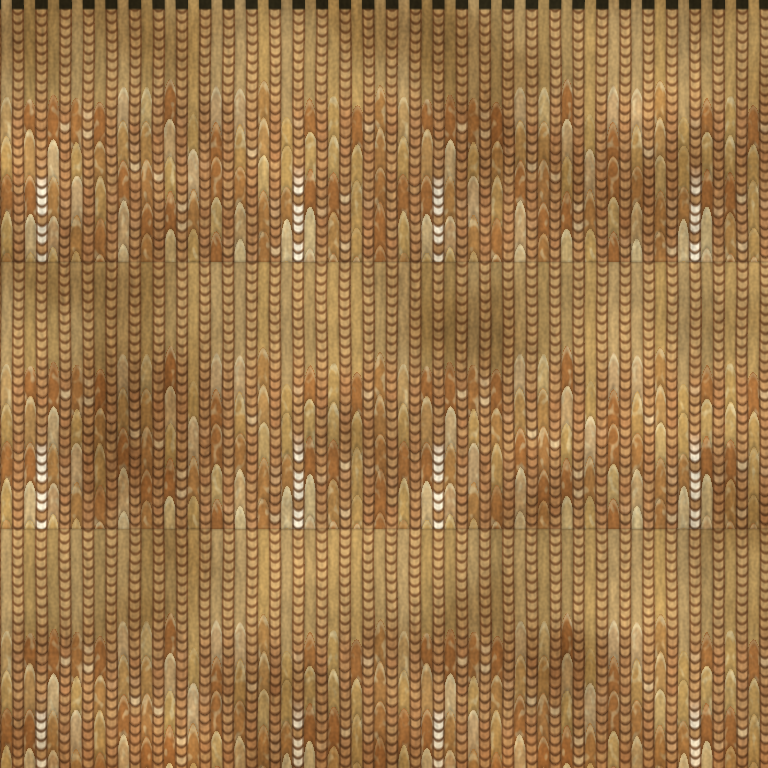
Reproduce this texture procedurally as a Shadertoy shader.

```glsl
const float COLUMNS = 32.9;       // rib and bead pairs across the canvas
const float TILE_COLUMNS = 17.0;  // pairs before the wear repeats
const float ROWS = 2.876;         // courses down the canvas
const float ROW_OFFSET = 0.019;
const float BEADS = 28.0;         // beads per course
const float SEGMENTS = 7.0;       // overlapping scales per course
const float WEAR_START = 0.30;    // where scales begin in a course
const float RIB_HALF = 0.24;
const float BEAD_HALF = 0.23;
const float FRINGE = 0.014;       // open gaps along the top edge
const vec2 BLEACHED = vec2(1.0, 12.0); // columns with whitened beads

const vec3 STRAW = vec3(0.66, 0.55, 0.37);
const vec3 OCHRE = vec3(0.67, 0.54, 0.32);
const vec3 RUST = vec3(0.59, 0.39, 0.21);
const vec3 PALE = vec3(0.79, 0.73, 0.57);
const vec3 BLEACH = vec3(0.88, 0.85, 0.76);
const vec3 BEAD_TAN = vec3(0.69, 0.56, 0.37);
const vec3 BEAD_RED = vec3(0.63, 0.44, 0.28);
const vec3 GROOVE = vec3(0.36, 0.23, 0.13);
const vec3 SHADOW = vec3(0.17, 0.15, 0.09);

float hash(vec2 p) {
    return fract(sin(dot(p, vec2(127.1, 311.7))) * 43758.55);
}

vec2 gradient(vec2 p) {
    float angle = 6.2832 * hash(p);
    return vec2(cos(angle), sin(angle));
}

float noise(vec2 p) {
    vec2 i = floor(p), f = fract(p);
    vec2 w = f * f * f * (f * (f * 6.0 - 15.0) + 10.0);
    vec2 e = vec2(1.0, 0.0);
    float low = mix(dot(gradient(i), f), dot(gradient(i + e.xy), f - e.xy), w.x);
    float high = mix(dot(gradient(i + e.yx), f - e.yx),
                     dot(gradient(i + e.xx), f - e.xx), w.x);
    return mix(low, high, w.y);
}

// Flat rib: plain straw above, overlapping domed scales below
vec3 ribColor(float q, float v, float column) {
    float tone = hash(vec2(column, 3.0));
    vec3 plain = mix(STRAW, OCHRE, tone) * (0.94 + 0.1 * hash(vec2(column, 5.0)));

    float jitter = hash(vec2(column, 7.0));
    float s = v * SEGMENTS + jitter - 0.3 * q * q;
    s += 0.35 * noise(vec2(column * 3.7, v * 6.0));
    float id = floor(s), along = fract(s);
    float h = hash(vec2(column, id + 20.0));
    float light = hash(vec2(column, id + 50.0));

    vec3 scale = mix(OCHRE, RUST, smoothstep(0.15, 0.9, h));
    scale = mix(scale, PALE, 0.6 * smoothstep(0.65, 1.0, light));
    float rim = smoothstep(0.0, 0.06, along) * (1.0 - smoothstep(0.08, 0.24, along));
    scale = mix(scale, PALE, rim * (0.15 + 0.55 * light));
    float fleck = noise(vec2(column * 5.3 + q * 0.9, v * 24.0));
    scale = mix(scale, PALE, 0.5 * smoothstep(0.1, 0.5, fleck));
    scale *= 1.0 - 0.15 * smoothstep(0.8, 1.0, along);

    float worn = step(WEAR_START, (id - jitter) / SEGMENTS);
    return mix(plain, scale, worn) * (1.02 - 0.22 * pow(abs(q), 4.0));
}

// Column of stacked cups divided by sagging dark creases
vec3 beadColor(float q, float v, float column) {
    float s = v * BEADS + hash(vec2(column, 11.0)) - 0.35 * (1.0 - q * q);
    float id = floor(s), along = fract(s);
    float h = hash(vec2(column, id + 90.0));
    float worn = smoothstep(0.3, 0.5, v);

    vec3 bead = mix(BEAD_TAN, BEAD_RED, worn * (0.3 + 0.7 * h));
    bead = mix(bead, PALE, worn * 0.7 * smoothstep(0.85, 1.0, h));
    float inBleach = 1.0 - step(0.5, min(abs(column - BLEACHED.x), abs(column - BLEACHED.y)));
    bead = mix(bead, BLEACH, 0.9 * inBleach * smoothstep(0.6, 0.75, v) * step(0.2, h));

    float body = smoothstep(0.0, 0.3, along) * (1.0 - smoothstep(0.65, 1.0, along));
    float round = 1.0 - smoothstep(0.65, 1.0, abs(q));
    vec3 crease = GROOVE * mix(1.15, 0.85, worn * hash(vec2(id, column)));
    return mix(crease, bead * 1.06, (0.2 + 0.8 * body) * (0.3 + 0.7 * round));
}

void mainImage(out vec4 fragColor, in vec2 fragCoord) {
    vec2 uv = fragCoord / iResolution.xy;
    float aa = 0.7 * COLUMNS / iResolution.x;

    // Column and course coordinates; v runs down from each seam
    float u = uv.x * COLUMNS - 0.035 + 0.06 * noise(vec2(uv.x * 16.0, uv.y * 9.0));
    float column = mod(floor(u), TILE_COLUMNS);
    float cell = fract(u);
    float t = (1.0 - uv.y) * ROWS + ROW_OFFSET;
    float v = fract(t);

    // Ribs over beads
    float ribDist = abs(cell - 0.25);
    float ribMask = 1.0 - smoothstep(RIB_HALF - aa, RIB_HALF + aa, ribDist);
    vec3 ribs = ribColor(clamp((cell - 0.25) / RIB_HALF, -1.0, 1.0), v, column);
    vec3 beads = beadColor(clamp((cell - 0.75) / BEAD_HALF, -1.0, 1.0), v, column);
    float top = 1.0 - smoothstep(FRINGE - 0.004, FRINGE, 1.0 - uv.y);
    beads = mix(beads, SHADOW, top);
    vec3 color = mix(beads, ribs, ribMask);

    // Faint seam between courses
    float seam = 1.0 - smoothstep(0.002, 0.008, min(v, 1.0 - v));
    color *= 1.0 - 0.14 * seam;

    // Broad stains, fibres and grain
    float stain = noise(uv * vec2(4.5, 6.0) + 2.7) + 0.5 * noise(uv * vec2(10.0, 13.0) + 8.1);
    float fibre = noise(uv * vec2(190.0, 45.0));
    float grain = noise(uv * vec2(260.0, 210.0));
    color *= 1.0 + 0.28 * stain + 0.14 * fibre + 0.12 * grain;
    float warmth = smoothstep(0.0, 0.5, -stain) + 1.0 - smoothstep(0.0, 0.07, uv.y);
    color *= mix(vec3(1.0), vec3(0.99, 0.91, 0.80), 0.6 * min(warmth, 1.0));

    fragColor = vec4(clamp(color, 0.0, 1.0), 1.0);
}
```
